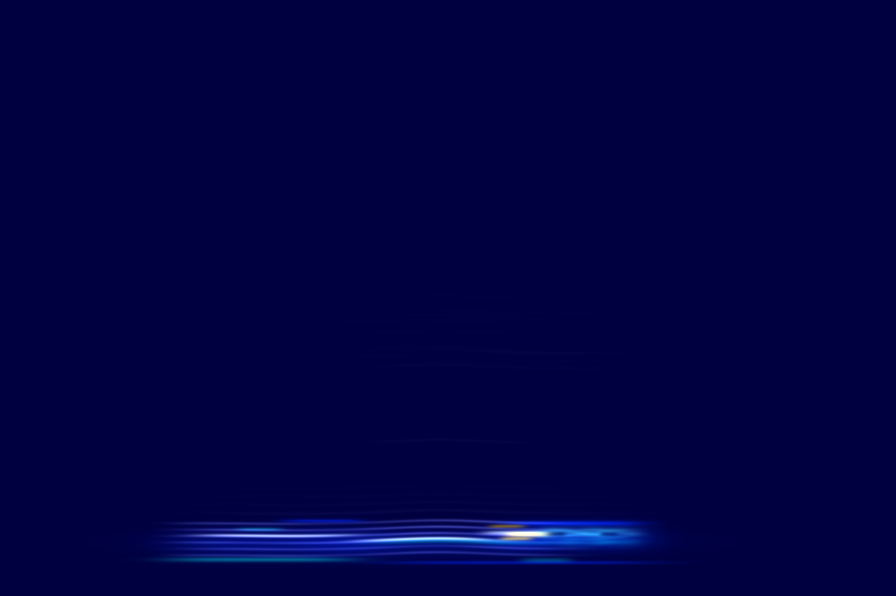
This background is drawn by a Shadertoy shader. Its source:

```glsl
// A narrow band of glowing, gently arched streaks low on a deep navy field.
// Soft elongated Gaussians form the bright cores; a loop of wavy lines, broken
// up by gradient noise, forms the ripples, with very faint echoes above.

const vec3 NAVY = vec3(0.0, 0.0, 0.25);
const vec3 BLUE = vec3(0.0, 0.12, 0.62);
const vec3 LAVENDER = vec3(0.36, 0.38, 0.62);
const vec3 TEAL = vec3(0.0, 0.48, 0.36);
const vec3 CYAN = vec3(0.22, 0.72, 0.50);
const vec3 WHITE = vec3(0.85, 0.90, 0.72);
const vec3 GOLD = vec3(0.95, 0.75, -0.20);
const vec3 OLIVE = vec3(0.50, 0.36, -0.25);

float hash(float n) {
    return fract(sin(n * 127.1) * 437.585);
}

vec2 gradient(vec2 cell) {
    float angle = 6.28318 * hash(dot(cell, vec2(1.0, 57.3)));
    return vec2(cos(angle), sin(angle));
}

float gradientNoise(vec2 p) {
    vec2 i = floor(p), f = fract(p);
    vec2 u = f * f * f * (f * (f * 6.0 - 15.0) + 10.0);
    vec2 e = vec2(0.0, 1.0);
    float low = mix(dot(gradient(i), f), dot(gradient(i + e.yx), f - e.yx), u.x);
    float high = mix(dot(gradient(i + e), f - e), dot(gradient(i + e.yy), f - e.yy), u.x);
    return mix(low, high, u.y);
}

float bell(float d) {
    return exp(-d * d);
}

// Elongated spot: flat along its length, Gaussian across it
float streak(vec2 p, vec2 center, vec2 size) {
    vec2 q = (p - center) / size;
    return exp(-q.x * q.x * q.x * q.x - q.y * q.y);
}

// Shared vertical sway: a low arch at mid canvas, a slight sag on the left
float sway(float x) {
    return 0.005 * bell((x - 0.49) / 0.07) - 0.001 * bell((x - 0.33) / 0.06);
}

// Thin parallel lines within the band
float ripples(vec2 p) {
    float sum = 0.0;
    float span = smoothstep(0.16, 0.25, p.x) * (1.0 - smoothstep(0.54, 0.69, p.x));
    for (int i = 0; i < 6; i++) {
        float k = float(i);
        float y = 0.122 - 0.0107 * k;
        float grain = 0.62 + 0.6 * gradientNoise(vec2(p.x * 9.0, k * 3.7 + 0.5));
        float strength = 0.75 - 0.07 * abs(k - 2.0);
        sum += strength * grain * bell((p.y - y) / 0.0024);
    }
    return sum * span;
}

// Barely visible lines scattered above the band
float echoes(vec2 p) {
    float sum = 0.0;
    for (int i = 0; i < 16; i++) {
        float k = float(i);
        vec2 center = vec2(mix(0.38, 0.62, hash(k + 2.3)), mix(0.38, 0.50, hash(k + 9.1)));
        vec2 size = vec2(mix(0.05, 0.13, hash(k + 5.7)), 0.0025);
        sum += 0.014 * streak(p, center, size);
    }
    for (int i = 0; i < 4; i++) {
        float y = 0.139 + 0.014 * float(i);
        sum += 0.055 / (1.0 + float(i)) * streak(p, vec2(0.46, y), vec2(0.22, 0.003));
    }
    sum += 0.04 * streak(p, vec2(0.50, 0.257), vec2(0.09, 0.0025));
    return sum + 0.025 * streak(p, vec2(0.60, 0.408), vec2(0.09, 0.0025));
}

// Wide blue haze that binds the lines together
float haze(vec2 p) {
    float left = 0.30 * streak(p, vec2(0.31, 0.089), vec2(0.12, 0.023));
    float right = 0.55 * streak(p, vec2(0.64, 0.099), vec2(0.085, 0.020));
    float middle = 0.22 * streak(p, vec2(0.48, 0.088), vec2(0.13, 0.022));
    float tips = 0.08 * streak(p, vec2(0.46, 0.090), vec2(0.31, 0.018));
    return left + right + middle + tips;
}

void mainImage(out vec4 fragColor, in vec2 fragCoord) {
    vec2 uv = fragCoord / iResolution.xy;
    vec2 p = vec2(uv.x, uv.y - sway(uv.x));
    vec3 color = NAVY + BLUE * haze(uv);
    color += LAVENDER * (ripples(p) + echoes(p));

    // Blue wisps along the top and teal along the bottom
    color += BLUE * 0.65 * streak(uv, vec2(0.36, 0.126), vec2(0.045, 0.003));
    color += BLUE * 0.80 * streak(uv, vec2(0.64, 0.122), vec2(0.075, 0.004));
    color += TEAL * 0.75 * streak(uv, vec2(0.29, 0.061), vec2(0.105, 0.004));
    color += TEAL * 0.50 * streak(uv, vec2(0.61, 0.060), vec2(0.028, 0.004));
    color += BLUE * 0.55 * streak(uv, vec2(0.58, 0.056), vec2(0.15, 0.003));
    color += TEAL * 0.55 * streak(uv, vec2(0.29, 0.112), vec2(0.025, 0.003));

    // Bright cores on the left and in the middle
    color += WHITE * 0.65 * streak(p, vec2(0.31, 0.102), vec2(0.085, 0.0026));
    color += WHITE * 0.75 * streak(p, vec2(0.475, 0.092), vec2(0.075, 0.0026));
    color += TEAL * 0.65 * streak(p, vec2(0.51, 0.088), vec2(0.09, 0.004));

    // Cyan plume on the right with two dark eyes
    float flow = 0.8 + 0.7 * gradientNoise(uv * vec2(35.0, 150.0));
    color += CYAN * 0.75 * flow * streak(uv, vec2(0.655, 0.106), vec2(0.055, 0.008));
    color += TEAL * 0.50 * flow * streak(uv, vec2(0.66, 0.091), vec2(0.055, 0.008));
    float eyes = streak(uv, vec2(0.621, 0.104), vec2(0.011, 0.004))
               + streak(uv, vec2(0.680, 0.104), vec2(0.010, 0.004));
    color = mix(color, vec3(0.0, 0.12, 0.48), min(0.8 * eyes, 1.0));

    // Hot spot: gold core between olive fringes
    color += WHITE * 0.70 * streak(uv, vec2(0.575, 0.106), vec2(0.035, 0.0035));
    color += GOLD * 0.80 * streak(uv, vec2(0.588, 0.103), vec2(0.024, 0.0045));
    color += GOLD * 0.65 * streak(uv, vec2(0.576, 0.096), vec2(0.018, 0.003));
    color += OLIVE * 0.90 * streak(uv, vec2(0.566, 0.117), vec2(0.020, 0.003));
    fragColor = vec4(clamp(color, 0.0, 1.0), 1.0);
}
```
